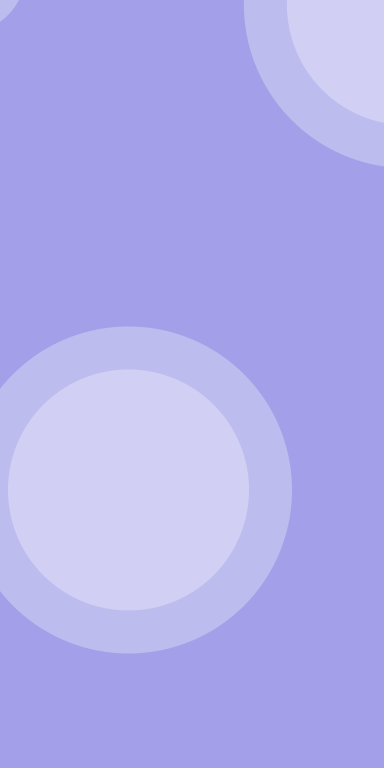
Give the GLSL for this background, as a WebGL 1 fragment shader.

```glsl
precision highp float;

// Flat lavender backdrop with three pale two-tone discs, two of them cut
// off by the upper corners. Each disc is a pair of concentric circle
// distance functions, antialiased over one pixel and layered by mix.

uniform vec2 u_resolution;

// Lengths are in canvas widths, with the origin at the lower left.
const vec3 BACKDROP = vec3(0.638, 0.626, 0.913);
const vec3 RIM = vec3(0.737, 0.737, 0.933);
const vec3 CORE = vec3(0.820, 0.814, 0.957);

const float CORE_RATIO = 0.737; // core radius relative to the rim radius
const float LARGE_RADIUS = 0.4258;
const float SMALL_RADIUS = 0.156;

const vec2 MAIN_CENTER = vec2(0.3346, 0.724);
const vec2 RIGHT_CENTER = vec2(1.061, 1.988);
const vec2 LEFT_CENTER = vec2(-0.090, 2.0706);

// Coverage of a circle, softened across one pixel.
float circleMask(vec2 point, vec2 center, float radius) {
  float signedDistance = length(point - center) - radius;
  return clamp(0.5 - signedDistance * u_resolution.x, 0.0, 1.0);
}

// Rim first, then the lighter core on top.
vec3 addDisc(vec3 color, vec2 point, vec2 center, float radius) {
  color = mix(color, RIM, circleMask(point, center, radius));
  return mix(color, CORE, circleMask(point, center, radius * CORE_RATIO));
}

void main() {
  vec2 point = gl_FragCoord.xy / u_resolution.x;

  vec3 color = BACKDROP;
  color = addDisc(color, point, MAIN_CENTER, LARGE_RADIUS);
  color = addDisc(color, point, RIGHT_CENTER, LARGE_RADIUS);
  color = addDisc(color, point, LEFT_CENTER, SMALL_RADIUS);

  gl_FragColor = vec4(color, 1.0);
}
```
